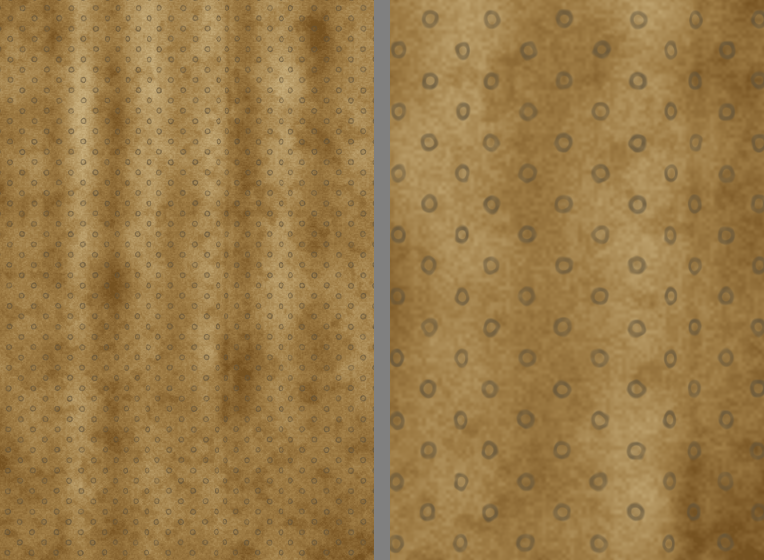
Left: the whole. Right: its middle third, enlarged.
A WebGL 2 fragment shader for this texture:

```glsl
#version 300 es
precision highp float;
// Aged tan curtain printed with staggered columns of small ink rings.
// Soft vertical folds shade the cloth and squeeze the columns together;
// layered value noise adds stains, mottling and a fine woven grain.
uniform vec2 u_resolution;
out vec4 fragColor;

const vec3 SHADOW = vec3(0.46, 0.32, 0.13);
const vec3 CLOTH = vec3(0.62, 0.485, 0.27);
const vec3 LIGHT = vec3(0.78, 0.68, 0.48);
const vec3 INK = vec3(0.37, 0.32, 0.23);
const vec2 CELL = vec2(0.0218, 0.0367); // ring spacing, in canvas heights

// Folds: centre across the width, spread, brightness
const vec3 FOLDS[12] = vec3[12](
  vec3(0.0, 0.03, -0.1), vec3(0.14, 0.03, -0.16), vec3(0.215, 0.03, 0.26),
  vec3(0.305, 0.03, -0.25), vec3(0.4, 0.045, 0.22), vec3(0.47, 0.02, -0.06),
  vec3(0.56, 0.03, 0.2), vec3(0.608, 0.006, -0.12), vec3(0.65, 0.035, -0.28),
  vec3(0.75, 0.045, 0.2), vec3(0.85, 0.035, -0.16), vec3(0.95, 0.03, 0.06));

// Squeezes: centre across the width, half width, extra columns taken in
const vec3 SQUEEZES[5] = vec3[5](
  vec3(0.328, 0.059, 0.54), vec3(0.408, 0.022, 0.3), vec3(0.594, 0.02, 0.42),
  vec3(0.654, 0.088, 0.5), vec3(0.762, 0.02, 0.36));

// Stains: centre across and up the canvas, radius
const vec3 STAINS[8] = vec3[8](
  vec3(0.84, 0.93, 0.05), vec3(0.85, 0.745, 0.06), vec3(0.66, 0.62, 0.07),
  vec3(0.3, 0.48, 0.05), vec3(0.86, 0.37, 0.06), vec3(0.63, 0.36, 0.06),
  vec3(0.02, 0.16, 0.04), vec3(0.93, 0.03, 0.07));

float hash(vec2 p) {
  return fract(sin(dot(p, vec2(127.1, 311.7))) * 43758.5453);
}

float noise(vec2 p) {
  vec2 i = floor(p), f = fract(p);
  f = f * f * (3.0 - 2.0 * f);
  return mix(mix(hash(i), hash(i + vec2(1, 0)), f.x),
             mix(hash(i + vec2(0, 1)), hash(i + vec2(1, 1)), f.x), f.y);
}

float fbm(vec2 p) {
  float sum = 0.0, amp = 0.5;
  for (int i = 0; i < 5; i++) {
    sum += amp * noise(p);
    p = p * 2.03 + 17.3;
    amp *= 0.5;
  }
  return sum;
}

float bell(float d, float spread) {
  return exp(-d * d / (spread * spread));
}

// Summed light and shade of the folds, fading towards the hem
float foldShade(vec2 uv) {
  float x = uv.x + 0.02 * (noise(vec2(uv.y * 4.0, 3.0)) - 0.5);
  float shade = 0.0;
  for (int i = 0; i < FOLDS.length(); i++)
    shade += FOLDS[i].z * bell(x - FOLDS[i].x, FOLDS[i].y);
  return shade * mix(0.35, 1.05, smoothstep(0.0, 0.8, uv.y));
}

float stainAmount(vec2 uv, vec2 p, float aspect) {
  float sum = 0.0;
  for (int i = 0; i < STAINS.length(); i++) {
    vec2 d = p - STAINS[i].xy * vec2(aspect, 1.0);
    sum += bell(length(d), STAINS[i].z);
  }
  return sum * smoothstep(0.3, 0.65, fbm(p * 28.0));
}

// Column number as a continuous value, crowded where the cloth turns away
float columnAt(vec2 uv) {
  float lean = 0.008 * (1.0 - uv.y) * (1.0 - uv.y) * (1.0 - smoothstep(0.5, 0.8, uv.x));
  float x = uv.x + lean;
  float column = (x - 0.0273) * 30.6;
  for (int i = 0; i < SQUEEZES.length(); i++) {
    vec3 s = SQUEEZES[i];
    column += s.z * smoothstep(s.x - s.y, s.x + s.y, x);
  }
  return column;
}

// Coverage of the printed rings, each slightly moved, bent and worn
float ringInk(vec2 uv, vec2 p, float pixel) {
  float column = columnAt(uv);
  float i = floor(column + 0.5);
  float row = (1.0 - uv.y) / CELL.y - 0.893 + 0.5 * mod(i, 2.0);
  float j = floor(row + 0.5);
  vec2 id = vec2(i, j);
  vec2 d = vec2(column - i, row - j) * CELL;
  d += 0.0008 * (vec2(hash(id), hash(id + 41.0)) - 0.5);
  float radius = 0.0041 + 0.0012 * (noise(p * 260.0) - 0.5);
  float edge = abs(length(d) - radius) - 0.0013;
  float soft = max(0.0009, 0.7 * pixel);
  float wear = (0.75 + 0.25 * hash(id + 9.0)) * (0.65 + 0.5 * noise(p * 330.0));
  float centre = 0.2 * (1.0 - smoothstep(radius - soft, radius + soft, length(d)));
  return max(centre, 1.0 - smoothstep(-soft, soft, edge)) * wear;
}

void main() {
  vec2 uv = gl_FragCoord.xy / u_resolution;
  vec2 p = gl_FragCoord.xy / u_resolution.y;
  float shade = foldShade(uv);

  // Cloth tone: folds, hem darkening, stains, mottling and grain
  float tone = 0.57 + shade - 0.13 * (1.0 - uv.y) * (1.0 - uv.y);
  tone -= 0.24 * stainAmount(uv, p, u_resolution.x / u_resolution.y);
  tone += (0.5 - 0.6 * min(shade, 0.0)) * (fbm(p * 14.0) - 0.48);
  tone -= 0.16 * smoothstep(0.52, 0.72, fbm(p * 45.0 + 8.0));
  tone += 0.2 * (noise(p * 420.0) - 0.5) + 0.12 * (noise(p * 190.0 + 5.0) - 0.5);

  vec3 color = mix(SHADOW, CLOTH, clamp(2.0 * tone, 0.0, 1.0));
  color = mix(color, LIGHT, clamp(2.0 * tone - 1.0, 0.0, 1.0));
  color = mix(color, INK, 0.68 * ringInk(uv, p, 1.0 / u_resolution.y));
  fragColor = vec4(color, 1.0);
}
```
